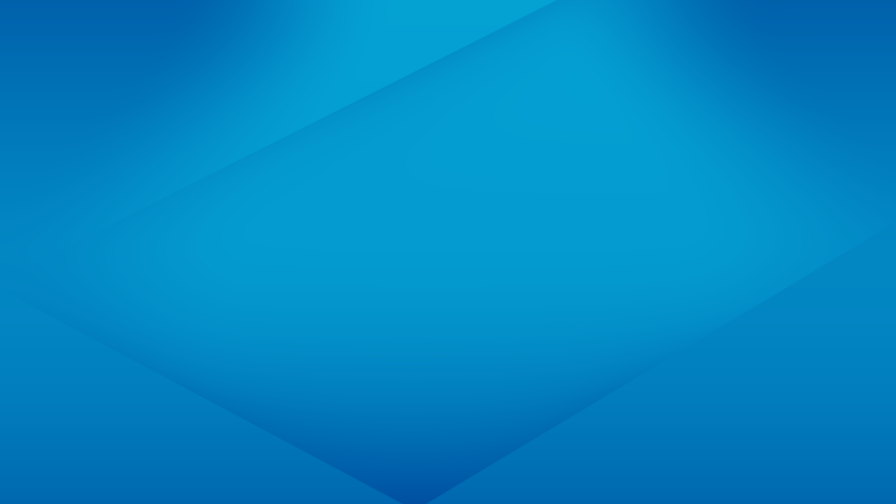
Write a Shadertoy shader that draws this background.

```glsl
// Blue abstract background: a soft glow crossed by large, shaded diagonal sheets.

// Maps a brightness level to the blue ramp.
vec3 blueRamp(float level) {
    return vec3(0.015 * smoothstep(0.42, 0.65, level), level, 0.69 + 0.63 * (level - 0.41));
}

// Signed distance to the line y = height + slope * x, positive above it.
float lineDistance(vec2 p, float height, float slope) {
    return (p.y - height - slope * p.x) / sqrt(1.0 + slope * slope);
}

void mainImage(out vec4 fragColor, in vec2 fragCoord) {
    vec2 p = fragCoord / iResolution.xy * vec2(16.0 / 9.0, 1.0);
    float soft = 1.0 / iResolution.y;

    // Side tone, darkest in the corners
    float above = max(p.y - 0.5, 0.0);
    float below = max(0.5 - p.y, 0.0);
    float side = 0.53 - 0.37 * pow(above, 1.3) - 0.5 * below * below;

    // Central glow, narrowing towards the top and falling off below
    float rise = smoothstep(0.5, 1.0, p.y);
    float spread = 1.0 - smoothstep(mix(0.42, 0.15, rise), mix(0.95, 0.6, rise), abs(p.x - 0.93));
    float drop = max(1.0 - p.y / 0.56, 0.0);
    float core = 0.61 + 0.02 * rise - 0.3 * drop * drop;
    float glow = mix(side, core, spread);

    // Sheet edges
    float upper = -lineDistance(p, 0.444, 0.503);
    float lower = min(lineDistance(p, 0.426, -0.533), lineDistance(p, -0.507, 0.6));

    // Shadows along the inside of the edges
    float upperShade = 0.07 * smoothstep(0.0, 0.9, p.x) * exp(-max(upper, 0.0) / 0.05);
    float lowerShade = 0.045 * exp(-max(lower, 0.0) / 0.05) * smoothstep(0.0, 0.25, p.y)
                     * smoothstep(-0.1, 0.3, p.x) * (1.0 - smoothstep(1.2, 1.75, p.x));

    // Layer the sheets
    float level = glow - upperShade * smoothstep(-soft, soft, upper) - lowerShade;
    level = mix(side, level, smoothstep(-soft, soft, lower));

    fragColor = vec4(blueRamp(level), 1.0);
}
```
